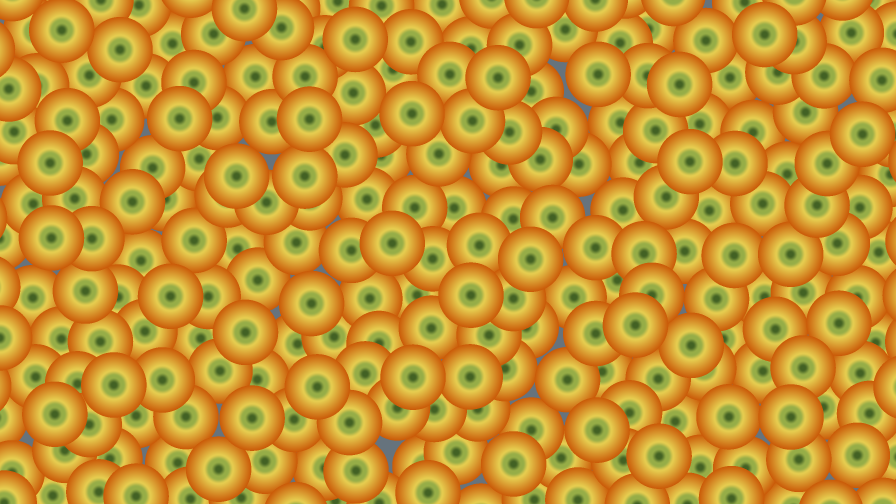
A Shadertoy shader for this pattern:

```glsl
const float SPACING = 0.097;     // lattice step, in canvas heights
const float RADIUS = 0.065;      // disc radius, in canvas heights
const float JITTER = 0.52;       // full scatter range, in lattice steps
const float ROW_STEP = 0.866;    // row height of the triangular lattice
const int SAMPLES = 3;           // antialiasing samples per axis

const vec3 GAP = vec3(0.40, 0.45, 0.49);
const vec3 CORE = vec3(0.26, 0.38, 0.14);
const vec3 GREEN = vec3(0.59, 0.68, 0.28);
const vec3 YELLOW = vec3(0.90, 0.80, 0.31);
const vec3 RIM = vec3(0.79, 0.35, 0.03);

const float CORE_END = 0.06;     // radial stops, as fractions of the radius
const float GREEN_START = 0.23;
const float GREEN_END = 0.29;
const float YELLOW_AT = 0.45;

float hash(vec2 p) {
    return fract(sin(dot(p, vec2(127.1, 311.7))) * 43758.5453);
}

// Radial gradient: 0 at the centre, 1 at the edge
vec3 discColor(float r) {
    vec3 color = mix(CORE, GREEN, smoothstep(CORE_END, GREEN_START, r));
    color = mix(color, YELLOW, smoothstep(GREEN_END, YELLOW_AT, r));
    return mix(color, RIM, clamp((r - YELLOW_AT) / (1.0 - YELLOW_AT), 0.0, 1.0));
}

// Colour of the topmost disc over p, stacked in random order
vec3 discPile(vec2 p) {
    vec2 q = p / SPACING;
    float nearestRow = round(q.y / ROW_STEP);
    float topOrder = -1.0;
    float topRadius = 0.0;

    for (int j = -1; j <= 1; j++) {
        float row = nearestRow + float(j);
        float shift = 0.5 * mod(row, 2.0);
        float nearestColumn = round(q.x - shift);

        for (int i = -1; i <= 1; i++) {
            vec2 cell = vec2(nearestColumn + float(i), row);
            vec2 scatter = vec2(hash(cell + 17.3), hash(cell + 59.8)) - 0.5;
            vec2 center = vec2(cell.x + shift, row * ROW_STEP) + JITTER * scatter;
            float r = length(q - center) * SPACING / RADIUS;
            float order = hash(cell + 91.6);
            if (r < 1.0 && order > topOrder) {
                topOrder = order;
                topRadius = r;
            }
        }
    }
    return topOrder < 0.0 ? GAP : discColor(topRadius);
}

void mainImage(out vec4 fragColor, in vec2 fragCoord) {
    // Average a grid of samples to smooth the overlapping edges
    vec3 sum = vec3(0.0);
    for (int y = 0; y < SAMPLES; y++) {
        for (int x = 0; x < SAMPLES; x++) {
            vec2 offset = (vec2(x, y) + 0.5) / float(SAMPLES) - 0.5;
            sum += discPile((fragCoord + offset) / iResolution.y);
        }
    }
    fragColor = vec4(sum / float(SAMPLES * SAMPLES), 1.0);
}
```
